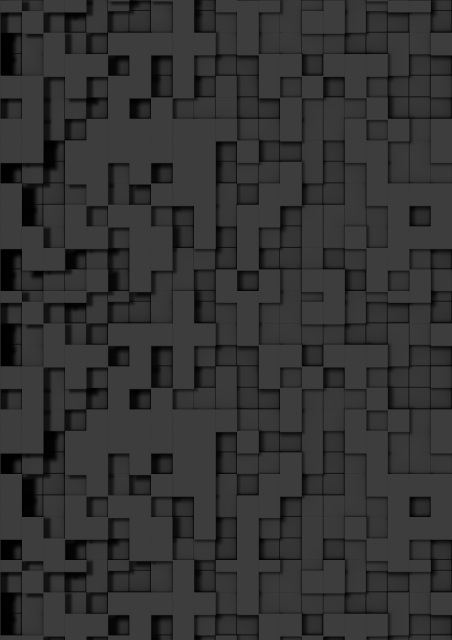
This background is drawn by a Shadertoy shader. Its source:

```glsl
// Wall of dark square blocks standing at three depths, 21 across, with half-height seam rows.
// Each sample finds the highest block covering it, then its higher neighbours
// darken it with a soft shadow thrown right and down, longest at the left side.

const float COLUMNS = 21.0;          // blocks across the canvas
const float GAP = 0.016;             // half the joint width, in blocks
const float BEVEL = 0.04;            // width of the rim
const float CORNER = 0.03;           // corner radius
const vec2 OVERHANG = vec2(0.045, 0.10); // growth of tall blocks, right and down
const float SHADOW_LEFT = 0.68;      // shadow length at the left side
const float SHADOW_RIGHT = 0.15;     // shadow length at the right side
const float SEAM_HEIGHT = 0.5;       // height of the cut rows
const float CLUMPING = 0.42;         // how much neighbours in a column share a depth
const vec3 FACE = vec3(0.240);
const vec3 DEEP_FACE = vec3(0.222);
const vec3 JOINT = vec3(0.065);
const int SAMPLES = 3;               // antialiasing grid per side

float hash(vec2 p) {
    vec3 q = fract(vec3(p.xyx) * 0.1031);
    q += dot(q, q.yzx + 33.33);
    return fract((q.x + q.y) * q.z);
}

// Top of a row measured downwards; rows 0, 14 and 27 are cut short.
float rowTop(float row) {
    float seams = step(1.0, row) + step(15.0, row) + step(28.0, row);
    return row - (1.0 - SEAM_HEIGHT) * seams;
}

float rowAt(float y) {
    float row = floor(y);
    for (int i = 0; i < 3; i++) row += step(rowTop(row + 1.0), y);
    return row;
}

// Three depths; the sequence of rows starts again after every seam.
float blockHeight(vec2 cell) {
    if (cell.x < 0.0) return 1.0;
    float row = cell.y - 14.0 * step(14.0, cell.y) - 13.0 * step(27.0, cell.y);
    float single = hash(vec2(cell.x, row) + vec2(17.0, 43.0));
    float clump = hash(vec2(cell.x, floor(row / 3.0 + 0.37 * cell.x)) + vec2(61.0, 9.0));
    float n = mix(single, clump, CLUMPING);
    return 0.5 * step(0.36, n) + 0.5 * step(0.57, n);
}

float boxDistance(vec2 p, vec2 halfSize) {
    vec2 d = abs(p) - halfSize + CORNER;
    return length(max(d, 0.0)) + min(max(d.x, d.y), 0.0) - CORNER;
}

// Centre in xy and half size in zw of a block's front face.
vec4 blockFace(vec2 cell, float height) {
    vec2 low = vec2(cell.x, rowTop(cell.y)) + GAP;
    vec2 high = vec2(cell.x + 1.0, rowTop(cell.y + 1.0)) - GAP;
    high += OVERHANG * height;
    return vec4(0.5 * (low + high), 0.5 * (high - low));
}

vec3 wall(vec2 p) {
    vec2 home = vec2(floor(p.x), rowAt(p.y));

    // Highest face covering this point; among equals the lower right one wins
    float top = -1.0;
    vec4 face = vec4(0.0);
    for (int j = -1; j <= 1; j++)
    for (int i = -1; i <= 1; i++) {
        vec2 cell = home + vec2(i, j);
        float h = blockHeight(cell);
        vec4 f = blockFace(cell, h);
        if (h >= top && boxDistance(p - f.xy, f.zw) < 0.0) {
            top = h;
            face = f;
        }
    }

    // Face colour with a rim: faint light above, dark below and right
    vec3 color = JOINT;
    if (top >= 0.0) {
        vec2 q = p - face.xy;
        float rim = smoothstep(-BEVEL, 0.0, boxDistance(q, face.zw));
        vec2 edge = smoothstep(face.zw - 2.0 * BEVEL, face.zw, abs(q));
        float facing = dot(edge, sign(q) * vec2(0.6, 1.0));
        color = mix(DEEP_FACE, FACE, top);
        color *= 1.0 - rim * (0.16 + 0.26 * clamp(facing, -0.6, 1.0));
    }

    // Thrown shadow, and narrow and wide contact darkening, from higher neighbours
    float nearLeft = 1.0 - smoothstep(0.0, 0.6, p.x / COLUMNS);
    float reach = mix(SHADOW_RIGHT, SHADOW_LEFT, nearLeft);
    float light = 1.0;
    float level = max(top, 0.0);
    for (int j = -1; j <= 1; j++)
    for (int i = -1; i <= 1; i++) {
        vec2 cell = home + vec2(i, j);
        float h = blockHeight(cell);
        float drop = h - level;
        if (drop < 0.01) continue;
        vec4 f = blockFace(cell, h);
        vec2 offset = reach * drop * vec2(0.85, 0.35);
        float blur = 0.05 + 0.22 * drop;
        float shadow = 1.0 - smoothstep(-0.4 * blur, blur, boxDistance(p - f.xy - offset, f.zw));
        float gap = max(boxDistance(p - f.xy, f.zw), 0.0);
        light *= 1.0 - mix(0.65, 0.97, nearLeft) * shadow * smoothstep(0.0, 0.8, drop);
        light *= 1.0 - drop * (0.4 * exp(-gap / 0.045) + 0.16 * exp(-gap / 0.3));
    }
    return color * light;
}

void mainImage(out vec4 fragColor, in vec2 fragCoord) {
    vec3 sum = vec3(0.0);
    for (int j = 0; j < SAMPLES; j++)
    for (int i = 0; i < SAMPLES; i++) {
        vec2 jitter = (vec2(i, j) + 0.5) / float(SAMPLES) - 0.5;
        vec2 p = fragCoord + jitter;
        p.y = iResolution.y - p.y;
        sum += wall(p * COLUMNS / iResolution.x);
    }
    fragColor = vec4(sum / float(SAMPLES * SAMPLES), 1.0);
}
```
